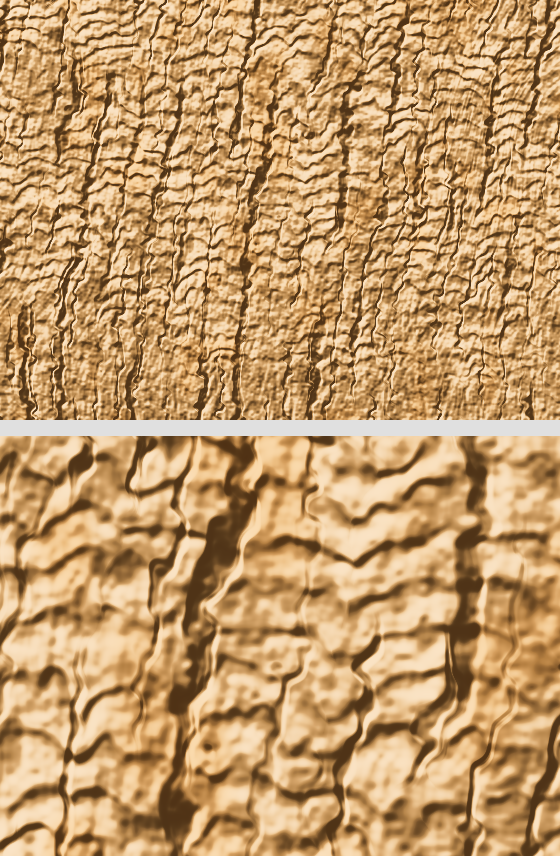
Top: the whole. Bottom: its middle third, enlarged.
A WebGL 2 fragment shader for this texture:

```glsl
#version 300 es
precision highp float;
// Sunlit fibrous bark: leaning columns split by dark cracks and crossed by ragged ledges.

uniform vec2 u_resolution;
out vec4 fragColor;

const vec2 LIGHT_STEP = vec2(-0.0025, 0.0043);
const float MEAN_HEIGHT = 0.58;

// Integer hash of a lattice point, in 0..1
float hash(vec2 cell) {
    uvec2 v = uvec2(ivec2(cell)) * uvec2(1597334673u, 3812015801u);
    uint n = (v.x ^ v.y) * 1597334673u;
    n = (n ^ (n >> 15)) * 2246822519u;
    n ^= n >> 13;
    return float(n >> 8) / 16777216.0;
}

float noise(vec2 p) {
    vec2 cell = floor(p);
    vec2 f = p - cell;
    f = f * f * (3.0 - 2.0 * f);
    float low = mix(hash(cell), hash(cell + vec2(1, 0)), f.x);
    float high = mix(hash(cell + vec2(0, 1)), hash(cell + vec2(1, 1)), f.x);
    return mix(low, high, f.y);
}

// Noise centred on zero
float wobble(vec2 p) {
    return noise(p) - 0.5;
}

// Broken vertical crack in the middle of each unit of column
float crack(float column, float y, float seed, float halfWidth) {
    float id = floor(column);
    float dist = abs(fract(column) - 0.5);
    float open = smoothstep(0.32, 0.68, noise(vec2(id * 5.37 + seed, y * 5.5 + seed)));
    float width = halfWidth * (0.4 + 0.6 * open);
    return open * (1.0 - smoothstep(0.25 * width, width, dist));
}

// Ledge profile: undercut below, flat face, soft slope on top
float ledge(float row) {
    float f = fract(row);
    return smoothstep(0.0, 0.25, f) * (1.0 - smoothstep(0.5, 1.0, f));
}

// Thin strands, long in y, after turning by a slope
float strands(vec2 p, float slope, vec2 frequency) {
    return noise(vec2(p.x - slope * p.y, p.y) * frequency);
}

float barkHeight(vec2 p) {
    // Lean the trunk grain and bend it
    vec2 q = p;
    q.x -= 0.08 * p.y + 0.08 * p.y * p.y;
    q.x += 0.05 * wobble(p * vec2(5.0, 4.0)) + 0.022 * wobble(p * vec2(16.0, 13.0));
    float column = q.x * 11.5 + 0.22 * wobble(p * 62.0);
    float across = fract(column + 0.5) - 0.5;

    // Ledges droop at the column sides and fade into fibres near the foot
    float upper = smoothstep(0.03, 0.38, p.y + 0.25 * wobble(p * 6.0));
    float row = p.y * 23.0 + 1.6 * across * across;
    row += 1.5 * wobble(vec2(column * 1.3, p.y * 9.0)) + 1.2 * wobble(p * vec2(4.0, 6.0));
    row += 0.5 * wobble(p * vec2(55.0, 40.0));
    float strength = mix(0.25, 1.0, upper) * (0.4 + 0.8 * noise(p * vec2(14.0, 12.0) + 31.0));
    float height = 0.36 * strength * ledge(row);

    // Lumps, chips and grain
    height += 0.30 * noise(q * vec2(46.0, 34.0) + 7.0);
    height += 0.20 * noise(p * vec2(85.0, 100.0) + 19.0);
    height += 0.14 * noise(p * vec2(150.0, 165.0) + 43.0);

    // Crossing fibres
    float fibreAmount = mix(0.24, 0.13, upper);
    height += fibreAmount * strands(q, 0.0, vec2(125.0, 20.0));
    height += 0.12 * strands(p, 0.55 * wobble(p * 3.0) + 0.3, vec2(135.0, 28.0));

    // Main cracks and finer splits between them
    float depth = crack(column, q.y, 3.0, 0.15);
    depth = max(depth, 0.65 * crack(column * 1.7 + 0.3, q.y * 1.6, 57.0, 0.13));
    return height - 0.5 * depth;
}

// Blend into the next colour between two tone levels
vec3 step_to(vec3 color, vec3 next, float tone, float from, float to) {
    return mix(color, next, clamp((tone - from) / (to - from), 0.0, 1.0));
}

vec3 barkColor(float tone) {
    vec3 color = vec3(0.31, 0.20, 0.09);
    color = step_to(color, vec3(0.34, 0.23, 0.11), tone, 0.0, 0.02);
    color = step_to(color, vec3(0.54, 0.38, 0.20), tone, 0.02, 0.10);
    color = step_to(color, vec3(0.71, 0.52, 0.29), tone, 0.10, 0.28);
    color = step_to(color, vec3(0.84, 0.65, 0.42), tone, 0.28, 0.60);
    color = step_to(color, vec3(0.93, 0.78, 0.58), tone, 0.60, 0.78);
    return step_to(color, vec3(0.98, 0.89, 0.77), tone, 0.78, 1.0);
}

void main() {
    vec2 p = gl_FragCoord.xy / u_resolution.y;
    float height = barkHeight(p);

    // Slope towards the light plus shade in the hollows
    float slope = height - barkHeight(p + LIGHT_STEP);
    float shade = 7.5 * slope + 4.0 * (height - MEAN_HEIGHT);
    float tone = 1.0 / (1.0 + exp(-1.7 * shade));

    // Faint warm stains
    float stain = smoothstep(0.6, 0.9, noise(p * vec2(18.0, 12.0) + 71.0));
    vec3 color = barkColor(tone) * mix(vec3(1.0), vec3(1.0, 0.96, 0.88), stain);
    fragColor = vec4(color, 1.0);
}
```
